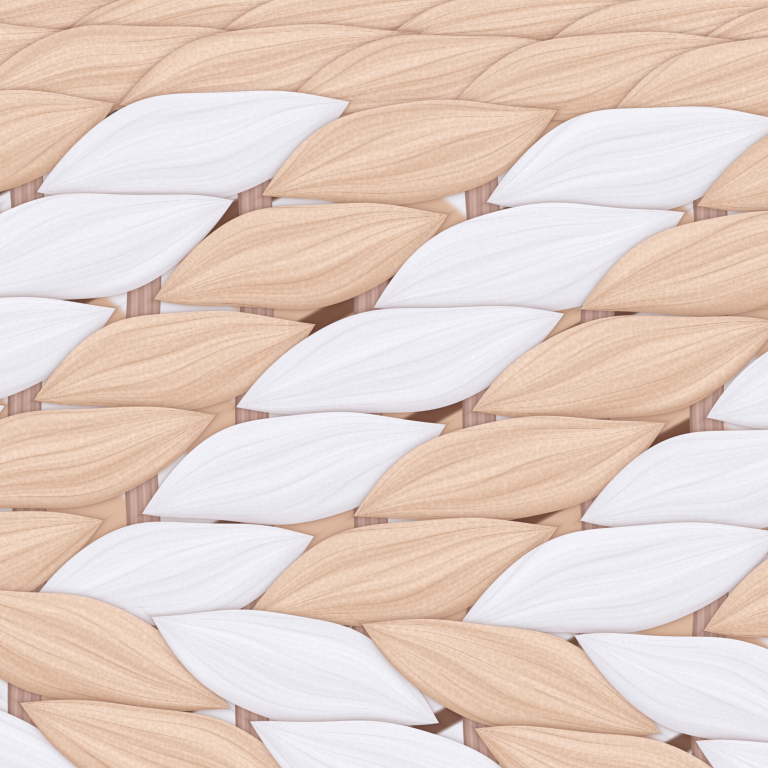
This texture is drawn by a WebGL 1 fragment shader. Its source:

```glsl
precision highp float;
// Woven basket wall: slanted white and tan paper strands over brown stakes, below a twisted rim.
uniform vec2 u_resolution;

const vec3 WHITE = vec3(0.93, 0.93, 0.955);
const vec3 WHITE_SHADE = vec3(0.80, 0.74, 0.76);
const vec3 TAN_LIGHT = vec3(0.945, 0.84, 0.765);
const vec3 TAN_DEEP = vec3(0.87, 0.73, 0.635);
const vec3 TAN_CREASE = vec3(0.73, 0.56, 0.45);
const vec3 STAKE = vec3(0.77, 0.64, 0.60);
const vec3 GAP = vec3(0.45, 0.29, 0.23);

const float PITCH = 0.29;         // distance between strands in a row
const float ROW_STEP = 0.138;     // distance between rows
const float STAKE_STEP = 0.148;
const float TURN_ROW = 6.0;       // the slant reverses below this row

float hash(vec2 p) {
  return fract(sin(dot(p, vec2(127.1, 311.7))) * 43758.5);
}

// Cellular noise: distance to the nearest scattered point.
float cellular(vec2 p) {
  vec2 cell = floor(p);
  float nearest = 8.0;
  for (int y = -1; y <= 1; y++) {
    for (int x = -1; x <= 1; x++) {
      vec2 c = cell + vec2(x, y);
      nearest = min(nearest, length(c + vec2(hash(c), hash(c + 17.3)) - p));
    }
  }
  return nearest;
}

// Soft lengthwise folds, from -1 to 1.
float pleats(float along, float fiber, float seed) {
  float broad = sin(fiber * 6.0 + seed * 21.0 + sin(along * 2.0 + seed * 9.0));
  float medium = sin(fiber * 17.0 - along * 1.5 + seed * 57.0 + 1.5 * sin(fiber * 5.0));
  float fine = sin(fiber * 43.0 + along * 2.0 + seed * 83.0 + 2.0 * sin(fiber * 11.0 + along));
  return 0.42 * broad + 0.33 * medium + 0.25 * fine;
}

// Thin broken crease lines, from 0 to 1.
float creases(float along, float fiber, float seed) {
  float phase = fiber * 8.0 + seed * 31.0 + 1.2 * sin(along * 1.7 + fiber * 3.0 + seed * 70.0);
  float line = pow(1.0 - abs(sin(phase)), 7.0);
  float second = pow(1.0 - abs(sin(phase * 1.7 + along * 0.9)), 7.0);
  float breaks = 0.5 + 0.5 * sin(along * 4.0 + floor(phase / 3.1416 + 0.5) * 2.4);
  return line * breaks + 0.7 * second * (1.0 - breaks);
}

// Signed distance to a slanted leaf; q is scaled by its half size.
float leafDistance(vec2 q, vec2 size, float mid, float width) {
  float x = q.x;
  float side = sign(q.y - mid);
  float slope = (0.2 + 1.86 * x * x - side * (1.4 * x + 1.2 * x * x * x)) * size.y / size.x;
  return (abs(q.y - mid) - width) * size.y / sqrt(1.0 + slope * slope);
}

vec3 strandColor(vec2 p, float along, float across, float light, float seed, bool isWhite) {
  // Fibers cross the strand from its lower left to its upper right.
  float fiber = across - 0.65 * along * (1.0 - across * across) + 0.08 * sin(along * 3.0 + seed * 40.0);
  float folds = pleats(along, fiber, seed);
  float crease = creases(along, fiber, seed);
  float grain = cellular(p * 190.0) - 0.45;
  float edge = smoothstep(0.7, 1.0, abs(across)) * (0.55 - 0.45 * light);
  float shade = 0.5 * edge + 0.22 * smoothstep(0.7, 1.0, abs(along));
  if (isWhite) {
    vec3 paper = WHITE + 0.022 * folds + 0.012 * light + 0.02 * grain;
    return mix(paper, WHITE_SHADE, clamp(shade * 0.7 + 0.28 * crease, 0.0, 1.0));
  }
  vec3 paper = mix(TAN_DEEP, TAN_LIGHT, clamp(0.6 + 0.6 * folds + 0.25 * light, 0.0, 1.0));
  return mix(paper + 0.06 * grain, TAN_CREASE, clamp(shade + 0.5 * crease, 0.0, 1.0));
}

// Ribbed upright stakes in front of the far side of the weave.
vec3 backing(vec2 p, float pixel) {
  float x = mod(p.x - 0.036 + 0.5 * STAKE_STEP, STAKE_STEP) - 0.5 * STAKE_STEP;
  x += 0.004 * sin(p.y * 17.0);
  vec3 inside = mix(TAN_DEEP, WHITE, smoothstep(-0.2, 0.2, sin(p.x * 21.0 + p.y * 26.0)));
  inside = mix(inside, GAP, 0.9 * smoothstep(0.85, 0.95, sin(p.x * 17.0 - p.y * 31.0)));
  float ribs = sin(x * 420.0) + 0.6 * sin(x * 1100.0 + 2.0 * sin(p.y * 30.0));
  vec3 stake = mix(STAKE + 0.04 * ribs, GAP, 0.4 * smoothstep(0.015, 0.023, abs(x)));
  return mix(inside, stake, 1.0 - smoothstep(-pixel, pixel, abs(x) - 0.022));
}

void main() {
  vec2 p = gl_FragCoord.xy / u_resolution;
  float pixel = 0.8 / min(u_resolution.x, u_resolution.y);
  vec3 color = backing(p, pixel);

  for (int i = 0; i < 9; i++) {
    float row = float(i);
    bool isRim = row < 2.0;
    float slant = row > TURN_ROW ? -1.0 : 1.0;
    float pitch = isRim ? 0.21 : PITCH;
    float start = isRim ? 0.05 + 0.09 * row : 0.228 + 0.15 * abs(row - TURN_ROW);
    float rowY = isRim ? 0.982 - 0.074 * row : 0.805 - ROW_STEP * (row - 2.0);
    vec2 rowSize = isRim ? vec2(0.19, 0.036 + 0.019 * row) : vec2(0.193, 0.067);
    rowY += slant < 0.0 ? 0.018 - 0.06 * (p.x - 0.4) : -0.025 * (p.x - 0.4);
    float first = floor((p.x - start) / pitch);

    for (int j = 0; j < 2; j++) {
      float k = first + float(j);
      float seed = hash(vec2(k, row) + 3.7);
      float vary = hash(vec2(row, k) + 9.1) - 0.5;
      bool isWhite = !isRim && mod(k, 2.0) < 0.5;
      vec2 size = rowSize * vec2(1.0 + 0.14 * vary, 0.96 + 0.08 * seed) * (isWhite ? 1.04 : 1.0);
      vec2 center = vec2(start + k * pitch + 0.024 * (seed - 0.5), rowY + 0.01 * vary);
      vec2 q = (p - center) / size * vec2(1.0, slant);
      q.y += 0.03 * sin(q.x * 7.0 + seed * 30.0) - (0.08 + 0.2 * vary) * q.x;
      float x2 = q.x * q.x;
      float mid = q.x * (0.2 + 0.62 * x2);
      float width = 1.0 - 0.7 * x2 - 0.3 * x2 * x2;
      float d = leafDistance(q, size, mid, width);

      color = mix(color, color * vec3(0.70, 0.60, 0.57), 0.6 * exp(-max(d, 0.0) * 300.0));
      if (d < pixel) {
        float across = clamp((q.y - mid) / max(width, 0.02), -1.0, 1.0);
        vec3 strand = strandColor(p, q.x, across, across * slant, seed, isWhite);
        color = mix(color, strand, 1.0 - smoothstep(-pixel, pixel, d));
      }
    }
  }
  gl_FragColor = vec4(color, 1.0);
}
```
